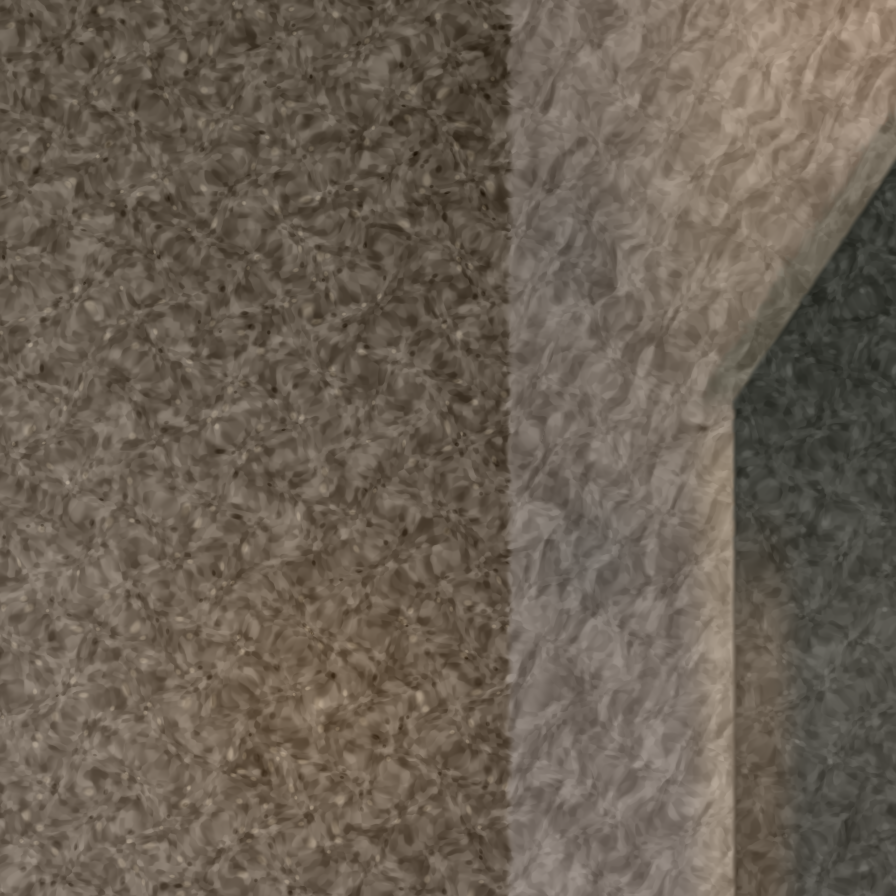
Reproduce this texture procedurally as a WebGL 2 fragment shader.

```glsl
#version 300 es
precision highp float;
// Worn speckled stone: a brown field, a pale brushed band and a dark recess with a slanted top.

#define SEAM_X 0.569
#define RECESS_X 0.819
#define CORNER vec2(0.822, 0.556)
#define SLOPE_NORMAL vec2(0.830, -0.557)
#define BEVEL_WIDTH 0.036
#define FLAKE_SCALE 88.0
#define BRUSH_SCALE vec2(98.0, 40.0)
#define BRUSH_DIR vec2(0.45, 0.893)
#define FIELD_CONTRAST 0.26
#define BAND_CONTRAST 0.22
#define RECESS_CONTRAST 0.16

uniform vec2 u_resolution;
out vec4 fragColor;

vec3 hash3(vec2 p) {
    vec3 q = fract(vec3(p.xyx) * vec3(0.1031, 0.1030, 0.0973));
    q += dot(q, q.yxz + 33.33);
    return fract((q.xxy + q.yzz) * q.zyx);
}

// Cellular noise: random cell tones blended by distance, centred on zero
float flakes(vec2 p) {
    vec2 cell = floor(p), f = p - cell;
    float tone = 0.0, total = 0.0;
    for (int y = -1; y <= 1; y++)
    for (int x = -1; x <= 1; x++) {
        vec2 o = vec2(x, y);
        vec3 h = hash3(cell + o);
        vec2 r = o + h.xy - f;
        float w = exp(-6.0 * dot(r, r));
        tone += w * (h.z - 0.5);
        total += w;
    }
    return tone / total;
}

// Sparse, soft-edged chips of random size
float chips(vec2 p, float density) {
    vec2 cell = floor(p), f = p - cell;
    float cover = 0.0;
    for (int y = -1; y <= 1; y++)
    for (int x = -1; x <= 1; x++) {
        vec2 o = vec2(x, y);
        vec3 h = hash3(cell + o + 57.0);
        float radius = mix(0.18, 0.42, h.x);
        float d = length(o + h.xy - f);
        cover = max(cover, step(1.0 - density, h.z) * (1.0 - smoothstep(radius * 0.3, radius, d)));
    }
    return cover;
}

vec2 wobble(vec2 p) {
    return vec2(sin(p.y * 61.0 + 3.0 * sin(p.x * 37.0)), sin(p.x * 53.0 + 3.0 * sin(p.y * 43.0))) * 0.004;
}

float spot(vec2 p, vec2 centre, vec2 size) {
    vec2 d = (p - centre) / size;
    return exp(-dot(d, d));
}

vec3 fieldColor(vec2 p) {
    vec3 c = mix(vec3(0.412, 0.367, 0.321), vec3(0.352, 0.314, 0.266), smoothstep(0.1, 1.0, p.y));
    c += vec3(0.050, 0.049, 0.048) * spot(p, vec2(0.0, 0.30), vec2(0.28, 0.55));
    c += vec3(0.030, 0.008, -0.018) * spot(p, vec2(0.36, 0.22), vec2(0.19, 0.18));
    c -= 0.035 * smoothstep(0.40, SEAM_X, p.x);
    return c;
}

vec3 bandColor(vec2 p) {
    vec3 c = mix(vec3(0.495, 0.455, 0.425), vec3(0.440, 0.402, 0.367), smoothstep(0.0, 0.7, p.y));
    c += vec3(0.17, 0.125, 0.085) * spot(p, vec2(1.02, 1.02), vec2(0.28, 0.26));
    c += vec3(0.065, 0.055, 0.035) * spot(p, vec2(0.82, 0.72), vec2(0.11, 0.25));
    c -= vec3(0.045, 0.030, 0.022) * spot(p, vec2(0.66, 0.38), vec2(0.06, 0.07));
    c -= vec3(0.040, 0.030, 0.022) * spot(p, vec2(0.64, 0.72), vec2(0.06, 0.09));
    // Warm light along the upright edge
    float rim = smoothstep(0.755, 0.805, p.x) * (1.0 - smoothstep(0.46, 0.56, p.y));
    return c + vec3(0.085, 0.070, 0.040) * rim;
}

vec3 recessColor(vec2 p, float depth) {
    vec3 c = mix(vec3(0.300, 0.292, 0.266), vec3(0.228, 0.234, 0.210), smoothstep(0.20, 0.62, p.y));
    c += vec3(0.055, 0.055, 0.052) * spot(p, vec2(0.96, 0.28), vec2(0.09, 0.13));
    float warmth = (1.0 - smoothstep(0.035, 0.085, depth)) * (1.0 - smoothstep(0.25, 0.48, p.y));
    c += vec3(0.085, 0.048, 0.022) * warmth;
    return c - 0.035 * (1.0 - smoothstep(0.0, 0.014, depth));
}

void main() {
    vec2 p = gl_FragCoord.xy / u_resolution;
    float pixel = 1.0 / min(u_resolution.x, u_resolution.y);
    vec2 q = p + wobble(p);

    // Grain: round flakes for the flat stone, slanted strokes for the band
    float fine = flakes(q * FLAKE_SCALE * 1.9 + 19.0);
    float grain = 0.65 * flakes(q * FLAKE_SCALE) + 0.55 * fine;
    float mottle = flakes(q * 17.0 + 7.0);
    vec2 brushed = vec2(dot(q, vec2(BRUSH_DIR.y, -BRUSH_DIR.x)), dot(q, BRUSH_DIR));
    float strokes = 0.75 * flakes(brushed * BRUSH_SCALE + 40.0) + 0.45 * fine;

    // Flat brown field
    vec3 field = fieldColor(p) + FIELD_CONTRAST * grain + 0.035 * mottle;
    field += vec3(0.12, 0.115, 0.10) * chips(q * 58.0, 0.16);
    field -= 0.11 * chips(q * 64.0 + 31.0, 0.10);

    // Brushed band and its greenish bevel
    float slope = dot(p - CORNER, SLOPE_NORMAL);
    vec3 band = bandColor(p) + BAND_CONTRAST * strokes + 0.05 * mottle;
    float bevel = smoothstep(-BEVEL_WIDTH - 0.006, -BEVEL_WIDTH + 0.008, slope + 0.012 * grain)
                * smoothstep(0.535, 0.575, p.y);
    vec3 bevelColor = mix(vec3(0.385, 0.370, 0.320), vec3(0.435, 0.405, 0.350), smoothstep(0.6, 0.85, p.y));
    band = mix(band, bevelColor + 0.16 * strokes, 0.85 * bevel);
    band -= 0.20 * spot(q, vec2(0.781, 0.524), vec2(0.007));

    // Dark recess
    float depth = min(p.x - RECESS_X, slope);
    vec3 recess = recessColor(p, depth) + RECESS_CONTRAST * grain + 0.05 * mottle;
    recess += 0.06 * chips(q * 55.0 + 11.0, 0.12);

    // Joins, with a faint pale line on the seam
    float seam = p.x - SEAM_X + 0.006 * grain;
    vec3 color = mix(field, band, smoothstep(-0.006, 0.006, seam));
    color += 0.035 * exp(-pow(seam / 0.004, 2.0));
    float soft = max(0.0035, pixel);
    color = mix(color, recess, smoothstep(-soft, soft, depth + 0.003 * grain));
    fragColor = vec4(clamp(color, 0.0, 1.0), 1.0);
}
```
